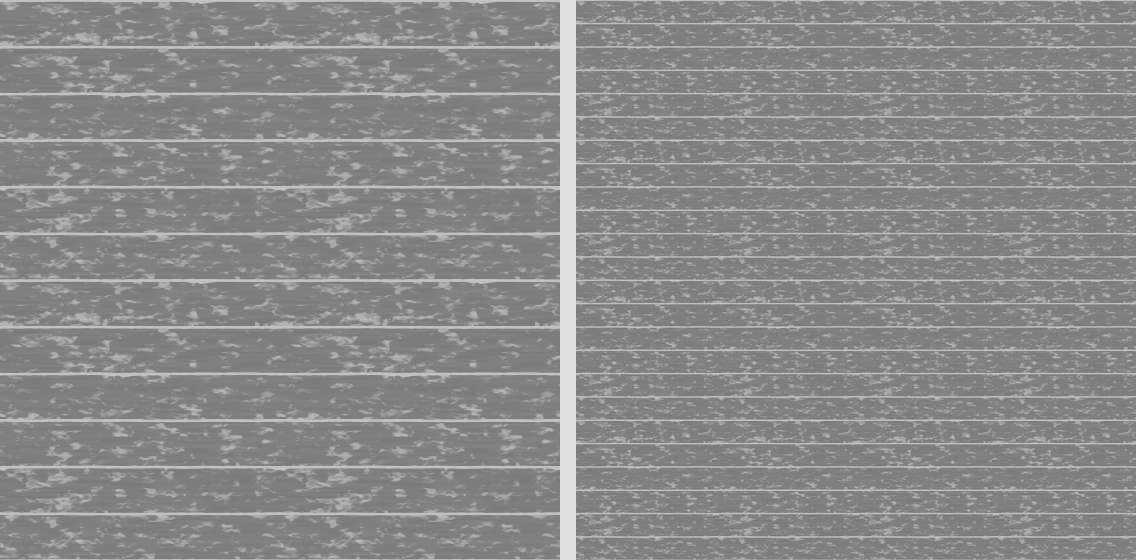
Left, the tile; right, the same tile 2 across and 2 down.
Reproduce this texture map procedurally as a three.js fragment shader.

```glsl
// Worn grey horizontal planks with pale flecks, fine grain and light seams
#define TILES 2.0            // repeats across and up
#define PLANKS 6.0           // planks in one repeat
#define SEAM_HALF 0.0047     // half seam width, in repeat units
#define SEAM_SHIFT 0.002     // seam offset below the plank grid
#define EDGE 0.002           // edge softness
#define FLECK_CELLS vec2(26.0, 56.0)
#define FLECK_START 0.515    // noise level where paint begins to wear
#define FLECK_FULL 0.81      // noise level of complete wear
#define BASE_GREY 0.497
#define FLECK_GREY 0.72
#define SEAM_GREY 0.755

varying vec2 vUv;

float hash(vec2 p) {
  return fract(sin(dot(p, vec2(127.1, 311.7))) * 43758.5453);
}

// Value noise over the unit square, wrapping after a whole number of cells
float wrapNoise(vec2 p, vec2 cells, float seed) {
  vec2 q = p * cells;
  vec2 i = floor(q);
  vec2 f = fract(q);
  f = f * f * (3.0 - 2.0 * f);
  vec2 a = mod(i, cells) + seed * 0.37;
  vec2 b = mod(i + 1.0, cells) + seed * 0.37;
  return mix(mix(hash(a), hash(vec2(b.x, a.y)), f.x),
             mix(hash(vec2(a.x, b.y)), hash(b), f.x), f.y);
}

// Rough fractal noise centred on zero
float wrapFbm(vec2 p, vec2 cells, float seed) {
  float sum = 0.0;
  float weight = 0.5;
  for (int i = 0; i < 3; i++) {
    sum += weight * (wrapNoise(p, cells, seed + float(i) * 5.0) - 0.5);
    cells *= 2.0;
    weight *= 0.6;
  }
  return sum;
}

// Worn paint: small ragged flecks, partly common to all planks
float fleckMask(vec2 p, float plank, float across, float grain) {
  float seed = plank * 11.0 + 3.0;
  vec2 warp = vec2(wrapNoise(p, vec2(40.0, 72.0), seed + 1.0),
                   wrapNoise(p, vec2(48.0, 60.0), seed + 2.0)) - 0.5;
  warp *= vec2(0.02, 0.009);
  vec2 board = vec2(p.x, across / PLANKS);
  float wear = 0.5 + 0.8 * wrapFbm(p + warp, FLECK_CELLS, seed);
  wear += 0.6 * wrapFbm(board + warp, FLECK_CELLS, 97.0);
  wear += 0.1 * (wrapNoise(p, vec2(8.0, 18.0), seed + 4.0) - 0.5);
  wear -= 0.06 * smoothstep(0.85, 0.98, across);
  wear += 0.08 * (grain - 0.5);
  return smoothstep(FLECK_START, FLECK_FULL, wear);
}

// Small broken patches standing on the seam below a plank
float chipMask(vec2 p, float plank, float across) {
  float mask = 0.0;
  float rough = wrapFbm(p, vec2(60.0, 72.0), plank + 31.0);
  for (int i = 0; i < 2; i++) {
    vec2 id = vec2(plank + 1.0, float(i) + 17.0);
    float size = mix(0.004, 0.012, hash(id + 2.3));
    float dx = fract(p.x - hash(id) + 0.5) - 0.5;
    float dy = across / PLANKS - 0.016 * hash(id + 5.1);
    dx += dy * (hash(id + 7.7) - 0.5);
    float d = length(vec2(dx, dy * 0.8)) - size + rough * 0.024;
    mask = max(mask, 1.0 - smoothstep(-EDGE, EDGE, d));
  }
  return mask;
}

// Wavering seam with a ragged lower side and an occasional long smear
float seamMask(vec2 p) {
  float line = floor(p.y * PLANKS + 0.5);
  float id = mod(line, PLANKS);
  float wave = wrapNoise(vec2(p.x, 0.0), vec2(9.0, 1.0), id + 51.0) - 0.5;
  float nick = wrapNoise(vec2(p.x, 0.0), vec2(64.0, 1.0), id + 61.0);
  float smear = wrapNoise(vec2(p.x, 0.0), vec2(7.0, 1.0), id + 71.0);
  float d = p.y - line / PLANKS + 0.002 * wave;
  float halfWidth = SEAM_HALF + 0.0012 * (nick - 0.5);
  if (d < 0.0) halfWidth += 0.008 * smoothstep(0.88, 1.0, smear) * nick;
  return 1.0 - smoothstep(-EDGE, EDGE, abs(d) - halfWidth);
}

void main() {
  vec2 p = fract(vUv * TILES + vec2(0.0, SEAM_SHIFT));
  float plank = floor(p.y * PLANKS);
  float across = fract(p.y * PLANKS);

  // Fine grain lines
  float grain = wrapNoise(p, vec2(10.0, 128.0), plank + 81.0);
  float grey = BASE_GREY + 0.036 * (grain - 0.5);

  // Wear
  float fleck = fleckMask(p, plank, across, grain);
  grey = mix(grey, FLECK_GREY, fleck * mix(0.75, 1.0, grain));
  grey = mix(grey, 0.69, 0.85 * chipMask(p, plank, across));

  // Seams
  grey = mix(grey, SEAM_GREY, seamMask(p));
  gl_FragColor = vec4(vec3(grey), 1.0);
}
```
